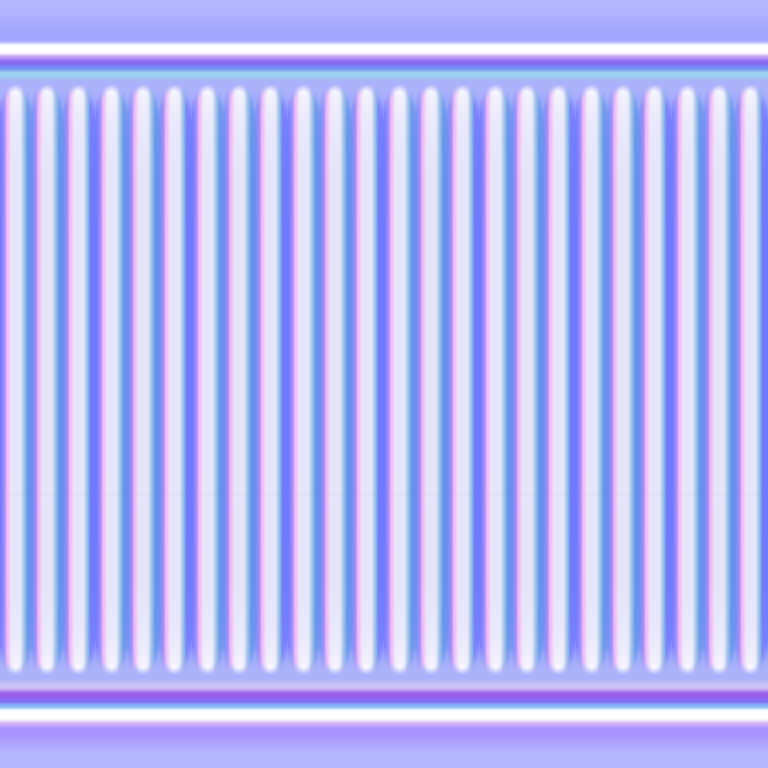
Give the GLSL for this texture map, as a three.js fragment shader.

```glsl
// Normal map of a ribbed panel: 24 upright rounded bars between two horizontal rails.
varying vec2 vUv;

const float UNITS = 96.0;         // canvas width and height in working units
const float BAR_SLOT = 4.0;       // width reserved for one bar
const float GROUP_SIZE = 3.0;     // bars per group, with a wider gap after each group
const float FIRST_CENTRE = 1.94;
const float BAR_PITCH = 3.93;     // spacing inside a group
const float BARS_TOP = 10.4;      // measured downward from the upper edge
const float BARS_BOTTOM = 84.5;
const float SEAM_Y = 61.9;
const float SEAM_DEPTH = 0.012;

const vec3 FLAT_TONE = vec3(0.71, 0.71, 1.0);
const vec3 PANEL = vec3(0.67, 0.70, 0.98);
const vec3 CREST = vec3(0.90, 0.90, 0.985);
const vec3 PINK = vec3(0.96, 0.74, 0.93);
const vec3 VIOLET = vec3(0.65, 0.53, 0.97);
const vec3 TEAL = vec3(0.60, 0.79, 0.92);
const vec3 BLUE = vec3(0.41, 0.57, 0.94);
const vec3 DEEP_BLUE = vec3(0.44, 0.48, 1.0);
const vec3 WHITE = vec3(1.0);

// Moves from one colour to the next between two positions.
vec3 ramp(vec3 from, vec3 to, float start, float end, float x) {
  return mix(from, to, smoothstep(start, end, x));
}

// Cross-section of a bar; d is the signed distance from its centre line.
vec3 barProfile(float d, vec3 leftGap, vec3 rightGap) {
  vec3 c = ramp(leftGap, VIOLET, -1.95, -1.35, d);
  c = ramp(c, PINK, -1.45, -1.0, d);
  c = ramp(c, CREST, -1.0, -0.5, d);
  c = ramp(c, TEAL, 0.6, 1.1, d);
  return ramp(c, rightGap, 1.0, 1.6, d);
}

// Panel and both rails, ordered from top to bottom.
vec3 railProfile(float y) {
  vec3 c = ramp(FLAT_TONE, vec3(0.64, 0.65, 1.0), 0.0, 4.8, y);
  // Upper rail: highlight, then its shaded groove
  c = ramp(c, WHITE, 5.0, 5.8, y);
  c = ramp(c, vec3(0.75, 0.60, 0.96), 6.5, 7.2, y);
  c = ramp(c, vec3(0.52, 0.42, 0.95), 7.1, 7.8, y);
  c = ramp(c, vec3(0.45, 0.55, 0.95), 7.9, 8.5, y);
  c = ramp(c, vec3(0.60, 0.84, 0.93), 8.5, 9.2, y);
  c = ramp(c, PANEL, 9.2, 10.2, y);
  // Lower rail: shaded groove, then its highlight
  c = ramp(c, vec3(0.80, 0.76, 0.96), 84.7, 85.8, y);
  c = ramp(c, vec3(0.60, 0.36, 0.91), 85.9, 86.8, y);
  c = ramp(c, vec3(0.50, 0.42, 0.96), 86.9, 87.6, y);
  c = ramp(c, vec3(0.52, 0.74, 0.98), 87.6, 88.3, y);
  c = ramp(c, WHITE, 88.3, 88.9, y);
  c = ramp(c, vec3(0.82, 0.68, 0.97), 89.8, 90.5, y);
  c = ramp(c, vec3(0.66, 0.57, 1.0), 90.4, 91.2, y);
  return ramp(c, FLAT_TONE, 91.2, 94.5, y);
}

void main() {
  float x = vUv.x * UNITS;
  float y = (1.0 - vUv.y) * UNITS;

  // Position within a group and distance to the nearest bar
  float inGroup = mod(x, BAR_SLOT * GROUP_SIZE);
  float index = min(floor(inGroup / BAR_SLOT), GROUP_SIZE - 1.0);
  float d = inGroup - FIRST_CENTRE - BAR_PITCH * index;
  vec3 leftGap = index < 0.5 ? DEEP_BLUE : BLUE;
  vec3 rightGap = index > GROUP_SIZE - 1.5 ? DEEP_BLUE : BLUE;
  vec3 bar = barProfile(d, leftGap, rightGap);

  // Rounded ends: a bright tip on the crest and paler gaps beside it
  float inside = min(y - BARS_TOP, BARS_BOTTOM - y);
  float tip = exp(-0.32 * max(inside, 0.0));
  bar = mix(bar, WHITE, tip * exp(-2.5 * d * d));
  bar = mix(bar, PANEL, 0.5 * tip * smoothstep(0.7, 1.4, abs(d)));
  float cover = smoothstep(0.0, 1.2 + 0.7 * d * d, inside - 0.2 * d * d);
  vec3 colour = mix(railProfile(y), bar, cover);

  // Faint horizontal seam across the bars
  float seam = (y - SEAM_Y) / 0.3;
  colour *= 1.0 - SEAM_DEPTH * exp(-seam * seam);

  gl_FragColor = vec4(colour, 1.0);
}
```
